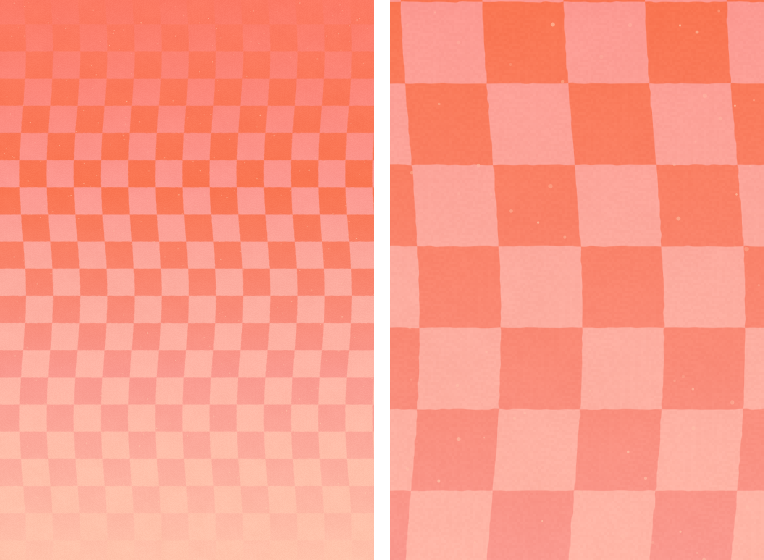
Left, the full canvas; right, a detail of the centre.
This pattern is drawn by a Shadertoy shader. Its source:

```glsl
const float CELL = 0.0485;          // checker size, in canvas heights
const float TAU = 6.28319;

float hash(vec2 p) {
    return fract(sin(dot(p, vec2(127.1, 311.7))) * 43758.5453);
}

float valueNoise(vec2 p) {
    vec2 i = floor(p), f = fract(p);
    f = f * f * (3.0 - 2.0 * f);
    return mix(mix(hash(i), hash(i + vec2(1, 0)), f.x),
               mix(hash(i + vec2(0, 1)), hash(i + vec2(1, 1)), f.x), f.y);
}

// Evenly spaced colour stops, t runs from 0 to 1
vec3 gradient(vec3 stops[7], float t) {
    float s = clamp(t, 0.0, 1.0) * 6.0;
    int i = min(int(s), 5);
    return mix(stops[i], stops[i + 1], s - float(i));
}

// +1 in even unit bands, -1 in odd ones, with soft edges
float stripe(float u, float soft) {
    float dist = 0.5 - abs(mod(u + 0.5, 2.0) - 1.0);
    return clamp(dist / soft, -1.0, 1.0);
}

// Sparse round flecks, one candidate per grid square
float flecks(vec2 p, float density, float amount, float pixel) {
    vec2 q = p * density, id = floor(q);
    vec2 centre = 0.2 + 0.6 * vec2(hash(id + 3.1), hash(id + 7.7));
    float radius = mix(0.0005, 0.0013, hash(id + 11.3));
    float dist = length(fract(q) - centre) / density;
    float disc = 1.0 - smoothstep(radius - 0.5 * pixel, radius + 0.5 * pixel, dist);
    return disc * step(1.0 - amount, hash(id + 19.9)) * mix(0.25, 0.8, hash(id + 23.5));
}

void mainImage(out vec4 fragColor, in vec2 fragCoord) {
    float pixel = 1.0 / iResolution.y;
    vec2 p = fragCoord * pixel;
    float depth = 1.0 - p.y;        // 0 at the top, 1 at the bottom

    // Swaying columns with slightly rough borders
    float sway = 0.0404 - 0.0058 * cos(TAU * (depth - 0.309) / 0.436);
    vec2 rough = vec2(valueNoise(p * 260.0), valueNoise(p * 260.0 + 41.0)) - 0.5;
    vec2 grid = (vec2(p.x - sway, depth - 0.0434) + rough * 0.0008) / CELL;
    float soft = 0.6 * pixel / CELL;
    float checker = stripe(grid.x, soft) * stripe(grid.y, soft);

    // Vertical fades of the two checker colours
    vec3 deep = gradient(vec3[7](
        vec3(0.99, 0.48, 0.39), vec3(0.985, 0.47, 0.35), vec3(0.98, 0.46, 0.32),
        vec3(0.98, 0.52, 0.43), vec3(0.98, 0.60, 0.56), vec3(0.99, 0.68, 0.62),
        vec3(1.0, 0.76, 0.67)), depth);
    vec3 pale = gradient(vec3[7](
        vec3(0.99, 0.48, 0.40), vec3(0.99, 0.53, 0.48), vec3(0.99, 0.60, 0.57),
        vec3(0.99, 0.67, 0.62), vec3(1.0, 0.71, 0.65), vec3(1.0, 0.75, 0.665),
        vec3(1.0, 0.765, 0.67)), depth);
    float paleMask = 0.5 + 0.5 * checker;
    vec3 color = mix(deep, pale, paleMask);

    // Paper grain, soft mottling and worn flecks
    float grain = hash(floor(p * 640.0)) - 0.5;
    float mottle = valueNoise(p * 45.0) + 0.5 * valueNoise(p * 110.0) - 0.75;
    color += (grain * 0.022 + mottle * 0.012) * vec3(0.5, 1.0, 1.0);
    float wear = flecks(p, 70.0, 0.06, pixel) + flecks(p + 5.3, 130.0, 0.05, pixel);
    color = mix(color, vec3(1.0, 0.80, 0.68), wear * mix(0.75, 0.4, paleMask));

    fragColor = vec4(clamp(color, 0.0, 1.0), 1.0);
}
```
